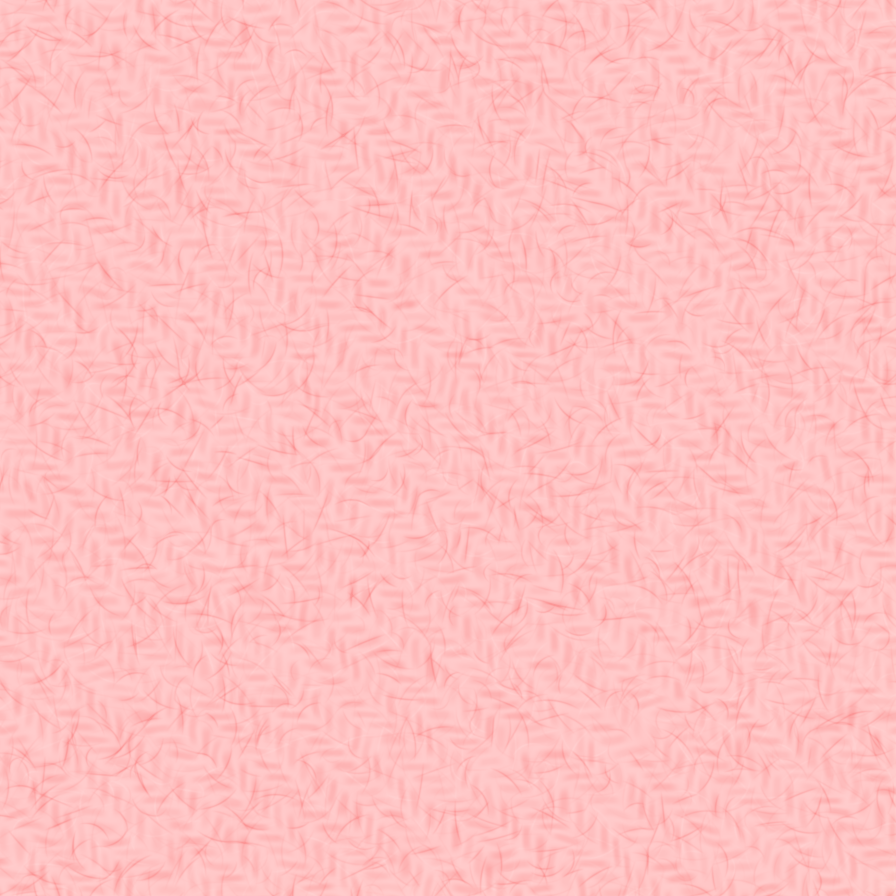
Reproduce this texture procedurally as a three.js fragment shader.

```glsl
varying vec2 vUv;

const vec3 PALE_PINK = vec3(1.0, 0.789, 0.789);
const vec3 DEEP_PINK = vec3(0.985, 0.589, 0.589);
const float PI = 3.14159;

const float WEAVE_CELLS = 72.0;
const float WEAVE_DEPTH = 0.42;
const float WEAVE_WARP = 0.7;

const float FIBER_CELLS = 30.0;
const int DARK_LAYERS = 5;
const int LIGHT_LAYERS = 2;
const float FIBER_WIDTH = 0.036;
const float FIBER_DEPTH = 0.42;
const float FOLD_WIDTH = 0.1;
const float FOLD_DEPTH = 0.22;
const float HIGHLIGHT_DEPTH = 0.15;

const float SPOT_CELLS = 8.0;
const float SPOT_DEPTH = 0.4;
const float MOTTLE_DEPTH = 0.1;

float hash(vec2 p) {
  return fract(sin(dot(p, vec2(12.9898, 78.233))) * 43758.5453);
}

vec2 hash2(vec2 p) {
  return vec2(hash(p), hash(p + vec2(37.7, 17.3)));
}

float noise(vec2 p) {
  vec2 i = floor(p);
  vec2 f = fract(p);
  f = f * f * (3.0 - 2.0 * f);
  float bottom = mix(hash(i), hash(i + vec2(1.0, 0.0)), f.x);
  float top = mix(hash(i + vec2(0.0, 1.0)), hash(i + 1.0), f.x);
  return mix(bottom, top, f.y);
}

// Herringbone of soft 3:1 dashes, alternately lying and standing
float herringbone(vec2 uv) {
  vec2 p = uv * WEAVE_CELLS;
  p += WEAVE_WARP * (vec2(noise(p * 0.45), noise(p * 0.45 + 51.0)) - 0.5);
  vec2 cell = floor(p);
  vec2 f = p - cell;
  float k = mod(cell.x + cell.y, 6.0);
  bool lying = k < 2.5;
  float slot = lying ? k : k - 3.0;
  vec2 id = lying ? cell - vec2(slot, 0.0) : cell - vec2(0.0, slot);
  float along = slot + (lying ? f.x : f.y) - 1.5;
  float across = (lying ? f.y : f.x) - 0.5;
  float body = 1.0 - smoothstep(0.05, 0.5, abs(across));
  float ends = 1.0 - smoothstep(0.5, 1.5, abs(along));
  return body * ends * mix(0.35, 1.0, hash(id + 5.0));
}

// One curved, tapering fiber per cell: x is the thin line, y its soft fold
vec2 fibers(vec2 uv, float seed) {
  vec2 p = uv * FIBER_CELLS + seed * vec2(0.37, 0.61);
  vec2 cell = floor(p);
  vec2 total = vec2(0.0);
  for (int y = -1; y <= 1; y++) {
    for (int x = -1; x <= 1; x++) {
      vec2 id = cell + vec2(float(x), float(y));
      vec2 key = id + seed * 13.7;
      vec2 shape = hash2(key + 3.1);
      vec2 turn = hash2(key + 7.9);
      float angle = floor(turn.x * 2.0) * 0.5 * PI + (turn.y - 0.5) * 1.7;
      vec2 dir = vec2(cos(angle), sin(angle));
      vec2 d = p - id - hash2(key);
      float t = dot(d, dir) / mix(0.35, 0.85, shape.x);
      float bend = (shape.y - 0.5) * 0.5;
      float side = dot(d, vec2(-dir.y, dir.x)) - bend * (t * t - 0.3);
      float taper = max(0.0, 1.0 - t * t);
      float h = hash(key + 11.3);
      float strength = taper * mix(0.1, 1.0, h * h);
      float line = exp(-side * side / (FIBER_WIDTH * FIBER_WIDTH));
      float fold = smoothstep(-FIBER_WIDTH, FIBER_WIDTH, side);
      fold *= exp(-abs(side) / FOLD_WIDTH);
      total += strength * vec2(line, fold);
    }
  }
  return total;
}

// Sparse blurred stains of varied size
float spots(vec2 uv) {
  vec2 p = uv * SPOT_CELLS;
  vec2 id = floor(p);
  vec2 d = p - id - mix(vec2(0.2), vec2(0.8), hash2(id + 61.0));
  float radius = mix(0.03, 0.09, hash(id + 83.0));
  float h = hash(id + 97.0);
  return h * h * exp(-dot(d, d) / (radius * radius));
}

void main() {
  float depth = WEAVE_DEPTH * herringbone(vUv);
  depth += MOTTLE_DEPTH * (noise(vUv * 55.0) - 0.5);
  depth += SPOT_DEPTH * spots(vUv);

  // Dark fibers, then faint pale ones
  for (int i = 0; i < DARK_LAYERS; i++) {
    depth += dot(fibers(vUv, float(i) + 1.0), vec2(FIBER_DEPTH, FOLD_DEPTH));
  }
  for (int i = 0; i < LIGHT_LAYERS; i++) {
    depth -= HIGHLIGHT_DEPTH * fibers(vUv, float(i) + 21.0).x;
  }

  gl_FragColor = vec4(mix(PALE_PINK, DEEP_PINK, clamp(depth, -0.1, 1.0)), 1.0);
}
```
